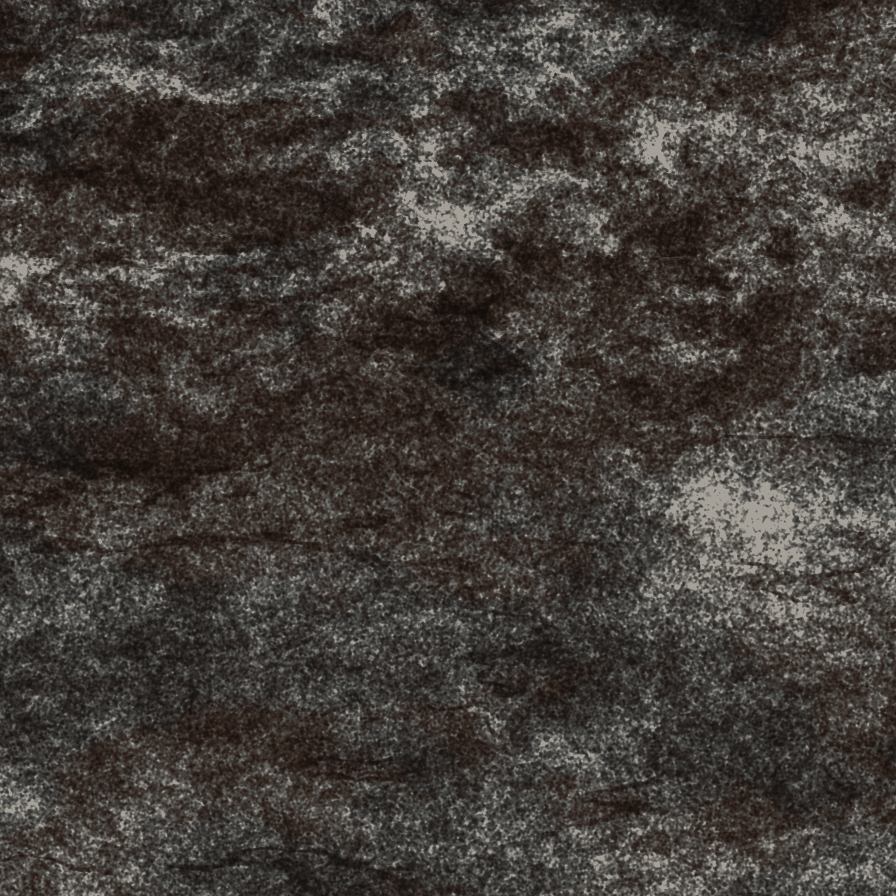
Write a three.js fragment shader that draws this texture.

```glsl
// Weathered dark stone: pale mineral bloom over rusty brown and slate ground.
// Broad bands, stretched fractal patches, stains and fine grain add up to one
// exposure value, which is turned into brightness and then tinted.
varying vec2 vUv;

const vec3 RUST_TINT = vec3(1.32, 0.95, 0.78);
const vec3 STONE_TINT = vec3(1.03, 1.0, 0.95);
const vec3 SLATE_TINT = vec3(0.96, 1.01, 1.0);
const float DARK_FLOOR = 0.03;
const float PALE_LIMIT = 0.63;
const float MEDIAN_LOG = -1.65;
const float LOG_SPREAD = 0.52;

float hash(vec2 p) {
  vec3 q = fract(p.xyx * 0.1031);
  q += dot(q, q.yzx + 33.33);
  return fract((q.x + q.y) * q.z);
}

float valueNoise(vec2 p) {
  vec2 cell = floor(p);
  vec2 f = fract(p);
  f = f * f * (3.0 - 2.0 * f);
  float low = mix(hash(cell), hash(cell + vec2(1.0, 0.0)), f.x);
  float high = mix(hash(cell + vec2(0.0, 1.0)), hash(cell + vec2(1.0)), f.x);
  return mix(low, high, f.y);
}

vec2 turn(vec2 p, float angle) {
  float c = cos(angle);
  float s = sin(angle);
  return vec2(c * p.x - s * p.y, s * p.x + c * p.y);
}

// Fractal noise from 0 to 1, centred on 0.5
float fbm(vec2 p, float gain) {
  float sum = 0.0;
  float total = 0.0;
  float amplitude = 1.0;
  for (int i = 0; i < 6; i++) {
    sum += amplitude * valueNoise(p);
    total += amplitude;
    amplitude *= gain;
    p = turn(p, 0.35) * 2.03 + 17.3;
  }
  return sum / total;
}

// Soft bump around a centre
float band(float x, float centre, float width) {
  float d = (x - centre) / width;
  return exp(-d * d);
}

// Broad pale and dark zones of the slab
float zones(vec2 p) {
  float e = 1.0 * band(p.y, 0.73, 0.14);
  e += 0.9 * band(p.y, 0.95, 0.08) * band(p.x, 0.45, 0.15);
  e -= 0.7 * band(p.y, 0.53, 0.06) * (1.0 - smoothstep(0.75, 0.95, p.x));
  e += 1.5 * smoothstep(0.5, 0.9, p.x) * band(p.y, 0.43, 0.09);
  e += 1.0 * smoothstep(0.3, 0.8, p.x) * band(p.y, 0.04, 0.06);
  e -= 0.8 * band(p.x, 0.75, 0.2) * band(p.y, 0.95, 0.06);
  e -= 0.8 * band(p.x, 0.05, 0.2) * band(p.y, 0.97, 0.06);
  return e;
}

// Broken wandering lines along the middle level of a stretched noise
float cracks(vec2 p) {
  float level = abs(fbm(p * vec2(2.5, 9.0) + 41.0, 0.52) - 0.5);
  float broken = smoothstep(0.48, 0.58, fbm(p * vec2(5.0, 8.0) + 83.0, 0.55));
  return (1.0 - smoothstep(0.006, 0.026, level)) * broken;
}

// Fine speckle from crossed lattices, centred on zero
float grain(vec2 p) {
  float fine = valueNoise(turn(p, 0.6) * 330.0);
  float finest = valueNoise(turn(p, 1.2) * 400.0 + 7.0);
  float coarse = valueNoise(turn(p, 0.25) * 190.0 + 19.0);
  return fine * 0.4 + finest * 0.35 + coarse * 0.25 - 0.5;
}

void main() {
  vec2 p = vUv;
  vec2 wobble = vec2(fbm(p * 6.0 + 3.0, 0.62), fbm(p * 7.0 + 29.0, 0.62)) - 0.5;
  vec2 warped = p + wobble * vec2(0.3, 0.14);
  float upper = smoothstep(0.55, 0.64, warped.y);

  // Patches and ragged mottling
  float exposure = zones(warped) - 0.02;
  float patches = fbm(p * vec2(6.0, 12.0) + wobble + 11.0, 0.68) - 0.5;
  exposure += patches * mix(3.4, 6.2, upper);
  float mottle = fbm(p * vec2(32.0, 46.0) + wobble * 4.0 + 5.0, 0.72) - 0.5;
  exposure += mottle * mix(3.6, 5.2, upper);

  // Rust stains, cracks and slate drips
  float stain = smoothstep(0.53, 0.59, fbm(warped * vec2(5.0, 18.0) + 61.0, 0.62));
  stain *= mix(0.15, 1.0, upper);
  float drip = band(warped.x, 0.34, 0.035) + band(warped.x, 0.53, 0.03);
  drip *= upper;
  exposure -= 1.0 * stain + 1.2 * cracks(p) + 0.5 * drip;

  // Grain and brightness
  exposure += grain(p) * 5.3;
  float brightness = DARK_FLOOR + exp(MEDIAN_LOG + LOG_SPREAD * exposure);
  brightness = min(brightness, PALE_LIMIT);

  // Tint: rust in the darks, neutral stone in the lights, slate in clouds
  float slate = smoothstep(0.47, 0.62, fbm(p * vec2(4.0, 7.0) + 97.0, 0.6));
  slate = clamp(slate + 0.6 * drip - stain, 0.0, 1.0);
  vec3 tint = mix(RUST_TINT, STONE_TINT, smoothstep(0.1, 0.29, brightness));
  float shade = 1.0 - smoothstep(0.25, 0.5, brightness);
  tint = mix(tint, SLATE_TINT, 0.55 * slate * shade);
  gl_FragColor = vec4(brightness * tint, 1.0);
}
```
